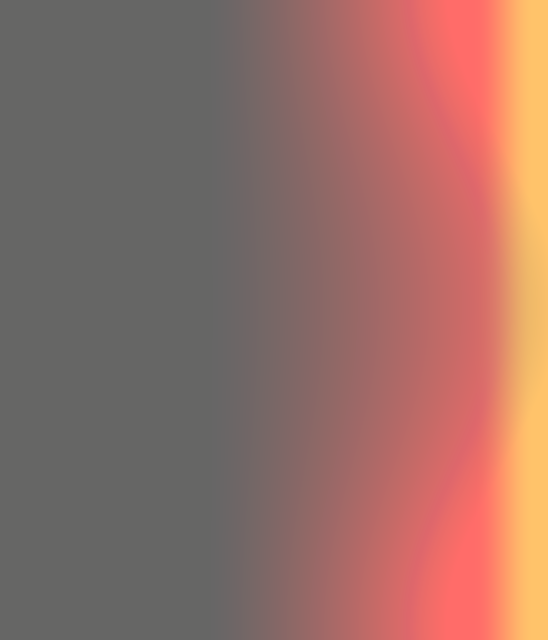
Reproduce this background procedurally as a Shadertoy shader.

```glsl
// A warm glow along the right side fades leftward into flat grey.
// The fade widens around mid height, so its contours bow to the right;
// an orange rim and a faint rose ridge are laid over the red.

#define FADE_START 0.38
#define FADE_NARROW 0.435
#define FADE_WIDE 0.64
#define FADE_POWER 1.3
#define BOW_CENTER 0.52
#define RIM_START 0.865
#define RIM_END 0.975
#define RIDGE_LEVEL 0.84
#define RIDGE_WIDTH 0.035

const float PI = 3.14159;
const vec3 GREY = vec3(0.400, 0.400, 0.398);
const vec3 RED = vec3(1.000, 0.425, 0.410);
const vec3 ORANGE = vec3(1.000, 0.765, 0.415);
const vec3 ROSE_SHIFT = vec3(-0.008, -0.015, 0.014);

// Width of the fade at height y: widest at the bow, narrow at both ends
float fadeWidth(float y) {
    float bow = 0.5 + 0.5 * cos(2.0 * PI * (y - BOW_CENTER));
    return mix(FADE_NARROW, FADE_WIDE, bow);
}

void mainImage(out vec4 fragColor, in vec2 fragCoord) {
    vec2 uv = fragCoord / iResolution.xy;

    // Position across the fade, then its eased strength
    float level = max(uv.x - FADE_START, 0.0) / fadeWidth(uv.y);
    float glow = pow(min(level, 1.0), FADE_POWER);

    // Orange rim over red, dissolved into grey
    float rim = smoothstep(RIM_START, RIM_END, uv.x);
    vec3 color = mix(GREY, mix(RED, ORANGE, rim), glow);

    // Faint rose ridge following the bowed contour
    float offset = (level - RIDGE_LEVEL) / RIDGE_WIDTH;
    color += ROSE_SHIFT * exp(-offset * offset) * (1.0 - rim);

    fragColor = vec4(color, 1.0);
}
```
